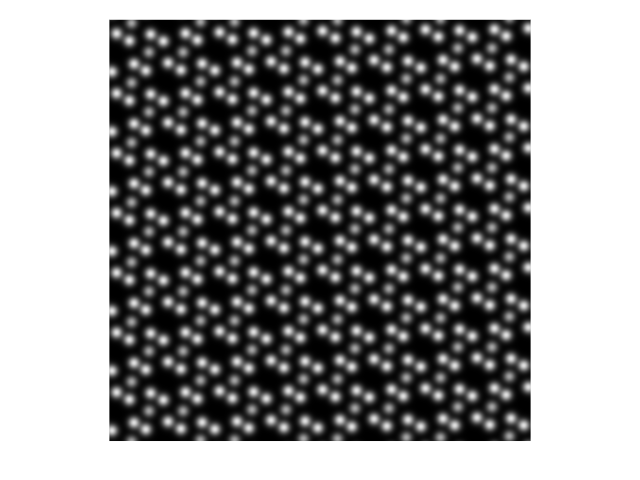
Reproduce this pattern procedurally as a Shadertoy shader.

```glsl
// Square panel of soft glowing dots on a slightly skewed hexagonal lattice, on white.
#define PANEL_CENTER vec2(0.0, 0.52)     // from the middle of the width, in canvas heights
#define PANEL_SIDE   0.8776              // in canvas heights
#define ROWS         7.045               // lattice periods down the panel
#define STEP_A       vec2(0.861, 0.489)  // lattice vectors, in vertical periods
#define STEP_B       vec2(0.0, 1.0)
#define ORIGIN       vec2(0.021, 0.363)  // lattice origin from the top left corner
#define DOT_SIGMA    0.0685
#define BRIGHT_PEAK  0.87
#define DIM_PEAK     0.64
#define PAPER        vec3(1.0)

// One lattice cell: three bright pairs, then two dim single dots.
const vec2 DOTS[8] = vec2[8](
    vec2(0.391, 0.374), vec2(0.590, 0.487),
    vec2(0.961, 0.356), vec2(1.176, 0.477),
    vec2(1.530, 0.369), vec2(1.744, 0.484),
    vec2(0.642, 0.179), vec2(1.212, 0.179));

// Offset to a repeat of the lattice point, wrapped into one cell.
vec2 wrapToCell(vec2 d) {
    mat2 lattice = mat2(STEP_A, STEP_B);
    vec2 cell = inverse(lattice) * d;
    return lattice * (cell - round(cell));
}

// Sum of the Gaussian dots at p, in vertical periods with y down.
float dotGlow(vec2 p) {
    float glow = 0.0;
    for (int i = 0; i < 8; i++) {
        vec2 d = wrapToCell(p - ORIGIN - DOTS[i]);
        float peak = i < 6 ? BRIGHT_PEAK : DIM_PEAK;
        glow += peak * exp(-dot(d, d) / (2.0 * DOT_SIGMA * DOT_SIGMA));
    }
    return min(glow, 1.0);
}

// Signed distance to an axis-aligned square.
float squareDistance(vec2 p, float halfSide) {
    vec2 q = abs(p) - halfSide;
    return length(max(q, 0.0)) + min(max(q.x, q.y), 0.0);
}

void mainImage(out vec4 fragColor, in vec2 fragCoord) {
    float pixel = 1.0 / iResolution.y;
    vec2 p = (fragCoord - vec2(0.5 * iResolution.x, 0.0)) * pixel - PANEL_CENTER;

    // Lattice coordinates start at the top left corner of the panel.
    vec2 fromCorner = vec2(p.x, -p.y) / PANEL_SIDE + 0.5;
    vec3 dots = vec3(dotGlow(fromCorner * ROWS));

    // Panel with a smoothed edge.
    float edge = squareDistance(p, 0.5 * PANEL_SIDE);
    float inside = clamp(0.5 - edge / pixel, 0.0, 1.0);
    fragColor = vec4(mix(PAPER, dots, inside), 1.0);
}
```
